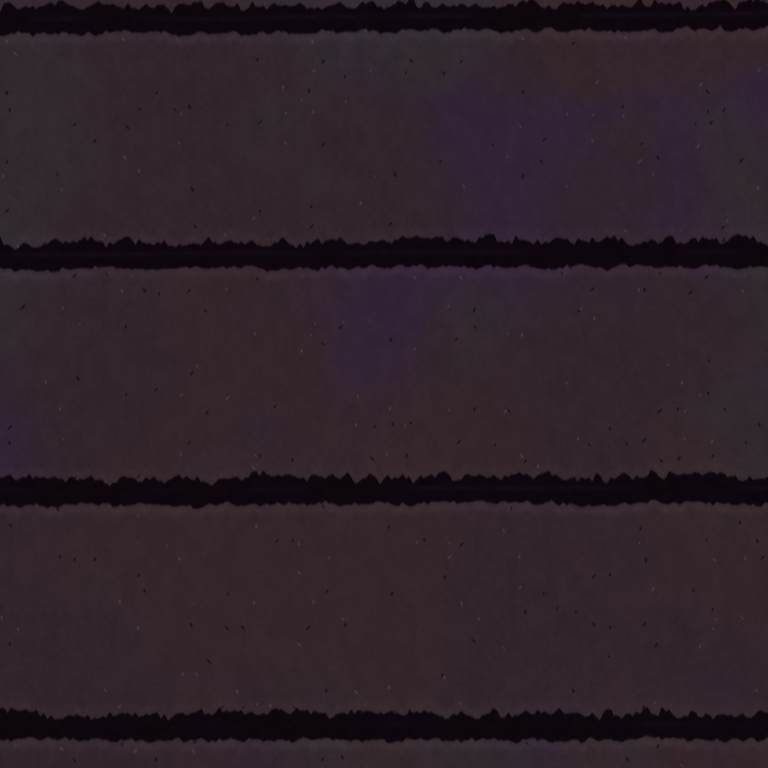
A WebGL 2 fragment shader for this texture:

```glsl
#version 300 es
precision highp float;
// Dark plum boards stacked in rows, parted by four near-black horizontal grooves.
// Grooves repeat by row with noise-frayed edges; value noise tints the felt-like
// faces, and hashed cells scatter short dark and pale fibres over them.
uniform vec2 u_resolution;
out vec4 fragColor;

const float PITCH = 0.3077;         // distance between groove centres
const float FIRST_GROOVE = 0.0534;  // centre of the lowest groove
const float HALF_GROOVE = 0.0172;

const vec3 PLUM = vec3(0.192, 0.142, 0.172);
const vec3 VIOLET = vec3(0.192, 0.137, 0.212);
const vec3 GREY = vec3(0.192, 0.166, 0.184);
const vec3 BROWN = vec3(0.208, 0.146, 0.160);
const vec3 GROOVE = vec3(0.052, 0.025, 0.052);
const vec3 GROOVE_GLOW = vec3(0.085, 0.048, 0.085);

float hash(vec2 p) {
  return fract(sin(dot(p, vec2(127.1, 311.7))) * 43758.5453);
}

float noise(vec2 p) {
  vec2 i = floor(p), f = fract(p);
  f = f * f * (3.0 - 2.0 * f);
  float low = mix(hash(i), hash(i + vec2(1, 0)), f.x);
  float high = mix(hash(i + vec2(0, 1)), hash(i + vec2(1, 1)), f.x);
  return mix(low, high, f.y);
}

float fbm(vec2 p) {
  float sum = 0.0, weight = 0.5;
  for (int i = 0; i < 4; i++) {
    sum += weight * noise(p);
    p = p * 2.03 + 17.3;
    weight *= 0.5;
  }
  return sum / 0.9375;
}

// Signed wobble of an edge along x: slow waves plus fine fraying.
float fray(float x, float seed, float amount) {
  float slow = noise(vec2(x * 28.0, seed)) - 0.5;
  float fine = noise(vec2(x * 95.0, seed + 5.0)) - 0.5;
  float hair = noise(vec2(x * 210.0, seed + 9.0)) - 0.5;
  return amount * (0.6 * slow + fine + 0.7 * hair);
}

// Short slanted fibres, one per chosen cell.
float fibres(vec2 uv, float cells, float density, float seed) {
  vec2 p = uv * cells, id = floor(p);
  vec2 centre = 0.3 + 0.4 * vec2(hash(id + seed), hash(id + seed + 31.7));
  vec2 q = fract(p) - centre;
  q.x += q.y * (hash(id + seed + 8.1) - 0.5) * 1.6;
  float size = mix(0.6, 1.0, hash(id + seed + 4.4));
  float mark = 1.0 - smoothstep(0.03, 0.14, length(q * vec2(1.0, 0.6)) / size);
  return mark * step(1.0 - density, hash(id + seed + 77.3));
}

// Cloth face: soft colour blotches, mottling and fine grain.
vec3 boardColor(vec2 uv) {
  vec3 color = mix(PLUM, VIOLET, smoothstep(0.48, 0.70, fbm(uv * 4.5 + 3.0) + 0.12 * (0.5 - uv.x)));
  color = mix(color, GREY, 0.75 * smoothstep(0.46, 0.70, fbm(uv * 5.0 + 41.0)));
  color = mix(color, BROWN, 0.7 * smoothstep(0.50, 0.70, fbm(uv * 4.0 + 83.0)));
  float grain = noise(uv * vec2(260.0, 200.0)) - 0.5;
  float mottle = fbm(uv * vec2(60.0, 45.0)) - 0.5;
  return color * (1.0 + 0.07 * grain + 0.13 * mottle);
}

void main() {
  vec2 uv = gl_FragCoord.xy / u_resolution;
  float pixel = 1.0 / u_resolution.y;

  // Nearest groove; the upper ones climb slightly to the right.
  float tilt = 0.008 * uv.y * (uv.x - 0.5);
  float rowPos = (uv.y - tilt - FIRST_GROOVE) / PITCH;
  float row = floor(rowPos + 0.5);
  float offset = (rowPos - row) * PITCH;
  offset += 0.003 * (noise(vec2(uv.x * 7.0, row * 3.7)) - 0.5);

  // Distances outside the ragged upper and the cleaner lower edge.
  float above = offset - HALF_GROOVE + fray(uv.x, row * 13.0 + 2.0, 0.0105);
  float below = -offset - HALF_GROOVE + fray(uv.x, row * 13.0 + 60.0, 0.0055);
  float outside = max(above, below);

  // Board face with scattered fibres.
  vec3 color = boardColor(uv);
  float nearEdge = exp(-max(outside, 0.0) / 0.018);
  color *= 1.0 - 0.45 * fibres(uv, 46.0, 0.10, 3.0);
  color += 0.07 * fibres(uv + 0.37, 52.0, 0.08, 19.0);
  color += 0.05 * nearEdge * fibres(uv, 85.0, 0.4, 51.0);

  // Pale worn lip beside each groove, stronger on the lower side.
  float lip = exp(-pow((outside - 0.007) / 0.006, 2.0));
  float lipGain = below > above ? 0.032 : 0.016;
  color += lip * lipGain * mix(0.4, 1.0, noise(uv * vec2(90.0, 60.0)));

  // Groove floor with a faint broken ridge along its middle.
  float ridge = exp(-pow((offset - 0.002) / 0.0035, 2.0));
  ridge *= smoothstep(0.25, 0.8, noise(vec2(uv.x * 14.0, row * 5.0)));
  vec3 grooveColor = mix(GROOVE, GROOVE_GLOW, 0.65 * ridge);
  grooveColor *= 0.9 + 0.2 * noise(uv * vec2(120.0, 180.0));

  float soft = max(pixel, 0.0024);
  color = mix(grooveColor, color, smoothstep(-soft, soft, outside));
  fragColor = vec4(color, 1.0);
}
```
